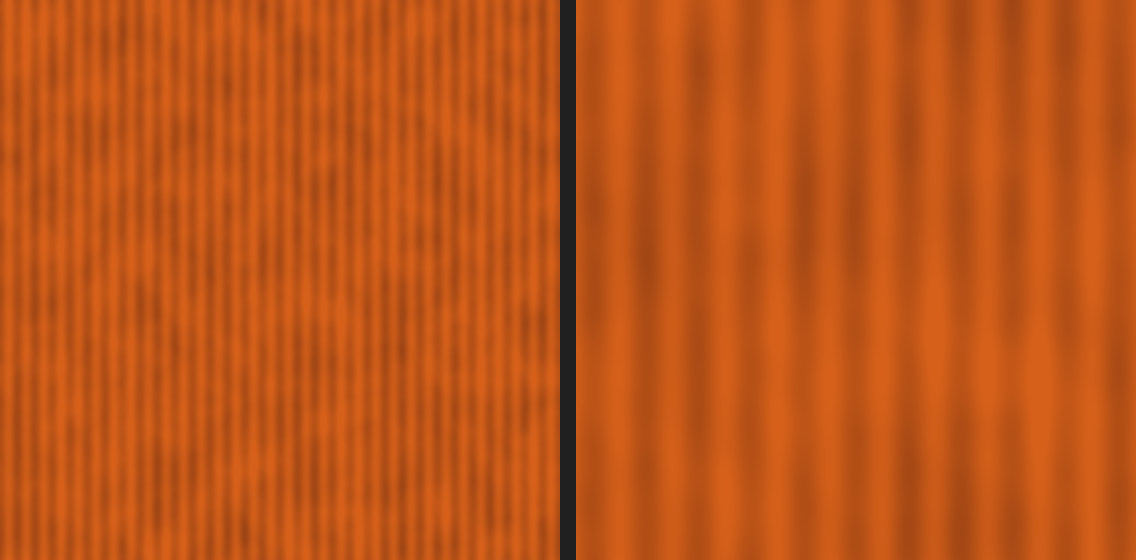
Left: the whole. Right: its middle third, enlarged.
Write a WebGL 2 fragment shader that draws this texture.

```glsl
#version 300 es
precision highp float;
// Orange ribbed cloth: 32 soft vertical ribs, darkened in cloudy blotches.
// A cosine gives the rib relief; wrapping gradient noise adds the wear,
// so the square tiles on all four sides.

uniform vec2 u_resolution;
out vec4 fragColor;

const float TAU = 6.2831853;

// Pseudo-random unit gradient for a lattice point, from an integer hash
vec2 latticeGradient(vec2 cell, vec2 period) {
    uvec2 q = uvec2(mod(cell, period));
    uint h = q.x * 374761393u + q.y * 668265263u + 974711u;
    h = (h ^ (h >> 13)) * 1274126177u;
    h = (h ^ (h >> 16)) * 2246822519u;
    h ^= h >> 15;
    float angle = TAU * float(h & 65535u) / 65536.0;
    return vec2(cos(angle), sin(angle));
}

// Gradient noise that repeats after a whole number of cells
float gradientNoise(vec2 p, vec2 period) {
    vec2 cell = floor(p);
    vec2 f = p - cell;
    vec2 fade = f * f * f * (f * (f * 6.0 - 15.0) + 10.0);
    vec2 e = vec2(1.0, 0.0);
    float a = dot(latticeGradient(cell, period), f);
    float b = dot(latticeGradient(cell + e.xy, period), f - e.xy);
    float c = dot(latticeGradient(cell + e.yx, period), f - e.yx);
    float d = dot(latticeGradient(cell + e.xx, period), f - e.xx);
    return mix(mix(a, b, fade.x), mix(c, d, fade.x), fade.y);
}

// Three octaves of blotches, slightly taller than wide
float blotches(vec2 uv) {
    vec2 period = vec2(12.0, 10.0);
    float sum = 0.0;
    float weight = 1.0;
    for (int i = 0; i < 3; i++) {
        sum += weight * gradientNoise(uv * period, period);
        period *= 2.0;
        weight *= 0.45;
    }
    return sum;
}

void main() {
    vec2 uv = gl_FragCoord.xy / u_resolution;

    // Rib relief: grooves on whole multiples of 1/32, crests between them
    float rib = -cos(TAU * 32.0 * uv.x);

    // Wear shades the grooves more than the crests
    float wear = blotches(uv) * (0.42 - 0.10 * rib);
    float light = 0.62 + 0.29 * rib + wear;

    // Dyed cloth from groove shadow to lit crest
    vec3 shadowOrange = vec3(0.62, 0.27, 0.080);
    vec3 litOrange = vec3(0.84, 0.378, 0.102);
    vec3 cloth = mix(shadowOrange, litOrange, clamp(light, -0.1, 1.0));
    fragColor = vec4(cloth, 1.0);
}
```
